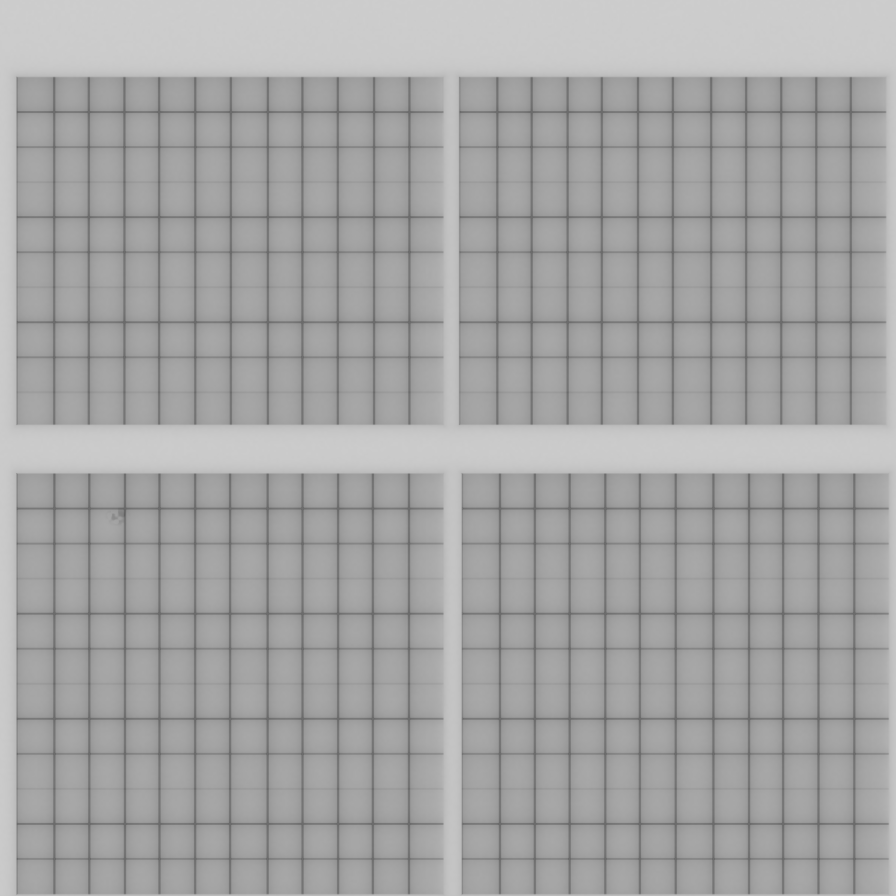
Give the GLSL for this pattern, as a three.js fragment shader.

```glsl
// Four grey panels of square tiles on a pale ground, two across and two down.
// Each panel is a box distance with a soft halo; its joints are repeated lines
// with a dark core and a wide fringe, in cycles of six columns and three rows.
varying vec2 vUv;

float hash(vec2 p) {
  vec3 h = fract(p.xyx * vec3(0.1031, 0.1030, 0.0973));
  h += dot(h, h.yzx + 33.33);
  return fract((h.x + h.y) * h.z);
}

float noise(vec2 p) {
  vec2 i = floor(p), f = fract(p);
  f = f * f * (3.0 - 2.0 * f);
  return mix(mix(hash(i), hash(i + vec2(1.0, 0.0)), f.x),
             mix(hash(i + vec2(0.0, 1.0)), hash(i + 1.0), f.x), f.y);
}

// Darkness of a joint at distance d: broad fringe plus narrow core
float joint(float d, float fringe, float core, float halfWidth) {
  return fringe * exp(-d / 0.006)
       + core * (1.0 - smoothstep(0.3 * halfWidth, 1.5 * halfWidth, d));
}

// Tone inside a panel; q runs right and down from its top left corner
float panelTone(vec2 q, vec2 size, float rows, float id) {
  // Columns: the first of every six is slightly wider
  float group = floor(q.x / 0.2385);
  float gx = q.x - group * 0.2385;
  float i = floor((gx - 0.0027) / 0.0393 + 0.5);
  float column = group * 6.0 + i;
  float lineX = i < 0.5 ? 0.0 : 0.0027 + 0.0393 * i;
  float inner = step(0.5, column);
  lineX += inner * (hash(vec2(column, id)) - 0.5) * 0.0016;
  float across = joint(abs(gx - lineX), 0.072, 0.125, 0.0014);
  across *= (1.0 - step(11.5, column)) * mix(0.75, 1.0, inner);

  // Rows: strong, medium and faint joints in turn
  float row = floor(q.y / 0.0391 + 0.5);
  float phase = mod(row, 3.0);
  float strength = phase < 0.5 ? 0.22 : (phase < 1.5 ? 1.0 : 0.7);
  strength *= step(0.5, row) * step(row, rows - 0.5);
  float down = strength * joint(abs(q.y - row * 0.0391), 0.055, 0.125, 0.0012);

  // Tile variation, shaded top and bottom, paler right edge
  vec2 tile = vec2(floor((q.x - 0.0027) / 0.0393), floor(q.y / 0.0391));
  float tone = 0.656 + 0.008 * (hash(tile + id * 17.0) - 0.5);
  tone -= 0.035 * exp(-q.y / 0.014) + 0.02 * exp((q.y - size.y) / 0.006);
  tone += 0.05 * exp((q.x - size.x) / 0.008);
  return max(tone - across - down, 0.42);
}

void main() {
  float ground = 0.795 + 0.006 * smoothstep(0.9, 1.0, vUv.y);
  float halo = 0.0, cover = 0.0, face = 0.0;

  for (int k = 0; k < 4; k++) {
    float id = float(k);
    float right = mod(id, 2.0), lower = floor(id / 2.0);
    vec2 corner = vec2(0.0185 + right * (0.494 + 0.003 * lower),
                       mix(0.914, 0.4715, lower));
    vec2 size = vec2(0.4765, mix(0.388, 0.4695, lower));
    vec2 q = vec2(vUv.x - corner.x, corner.y - vUv.y);
    vec2 e = abs(q - size * 0.5) - size * 0.5;
    float d = length(max(e, 0.0)) + min(max(e.x, e.y), 0.0);

    halo += 0.075 * exp(-max(d, 0.0) / 0.006);
    float inside = 1.0 - smoothstep(-0.0012, 0.0012, d);
    float tone = panelTone(clamp(q, vec2(0.0), size), size, 10.0 + 2.0 * lower, id);

    // Small ragged stain on the lower left panel
    if (k == 2) {
      float spot = 1.0 - smoothstep(0.004, 0.016, length((q - vec2(0.113, 0.048)) * vec2(1.0, 1.3)));
      tone -= 0.1 * spot * smoothstep(0.35, 0.8, noise(q * 260.0));
    }
    face += inside * tone;
    cover += inside;
  }

  float grey = (ground - halo) * (1.0 - cover) + face;
  grey += 0.006 * (noise(vUv * 300.0) - 0.5);
  gl_FragColor = vec4(vec3(grey), 1.0);
}
```
